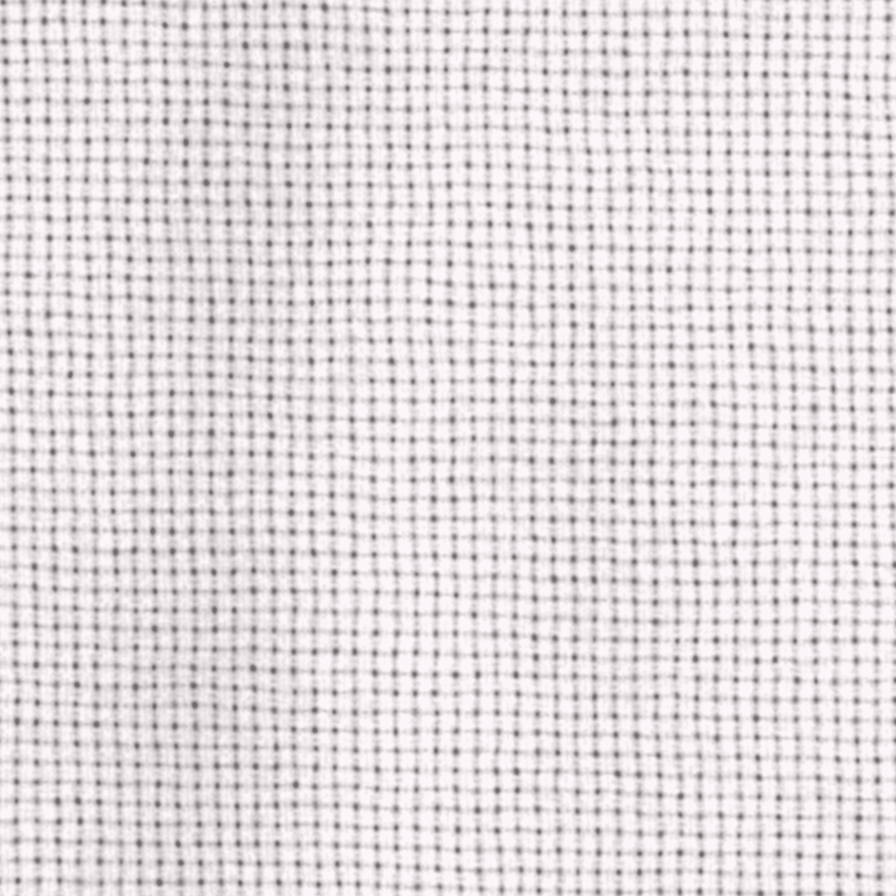
Give the GLSL for this texture, as a WebGL 2 fragment shader.

```glsl
#version 300 es
precision highp float;

#define REPEATS vec2(44.7, 46.0)
#define ANCHOR vec2(0.349, 0.469)
#define SKEW vec2(0.016, 0.020)
#define WOBBLE 0.22
#define HOLE_RADIUS 0.165
#define HOLE_DEPTH 0.31
#define GROOVE_DEPTH vec2(0.085, 0.105)
#define GRAIN 0.13
#define SHADOW vec3(0.55, 0.53, 0.53)
#define LIGHT vec3(0.96, 0.94, 0.95)

uniform vec2 u_resolution;
out vec4 fragColor;

float hash(vec2 p) {
    vec3 q = fract(p.xyx * vec3(0.1031, 0.1030, 0.0973));
    q += dot(q, q.yzx + 33.33);
    return fract((q.x + q.y) * q.z);
}

float noise(vec2 p) {
    vec2 i = floor(p);
    vec2 f = fract(p);
    f = f * f * (3.0 - 2.0 * f);
    float low = mix(hash(i), hash(i + vec2(1.0, 0.0)), f.x);
    float high = mix(hash(i + vec2(0.0, 1.0)), hash(i + 1.0), f.x);
    return mix(low, high, f.y);
}

float bell(float x, float width) {
    return exp(-x * x / (width * width));
}

// Weave coordinates: holes sit on the integers
vec2 weaveCoord(vec2 uv) {
    vec2 grid = (uv + SKEW * (uv.yx - ANCHOR.yx) - ANCHOR) * REPEATS;
    vec2 drift = vec2(noise(uv * 9.0 + 40.0), noise(uv * 9.0 + 70.0));
    vec2 jitter = vec2(noise(grid * 0.9 + 110.0), noise(grid * 0.9 + 150.0));
    return grid + WOBBLE * (drift - 0.5) + 0.6 * WOBBLE * (jitter - 0.5);
}

// Brightness of the bundled threads and the gaps between them
float weave(vec2 grid) {
    vec2 cell = floor(grid + 0.5);
    vec2 d = grid - cell;
    float variation = hash(cell + 200.0);

    // Grooves between bundles, broken up along their length
    float across = bell(d.y, 0.14) * mix(0.6, 1.3, noise(grid * vec2(3.0, 1.5) + 250.0));
    float down = bell(d.x, 0.15) * mix(0.6, 1.3, noise(grid * vec2(1.5, 3.0) + 290.0));
    float grooves = dot(GROOVE_DEPTH, vec2(across, down));

    // Dark corner holes of uneven depth
    float hole = bell(length(d * vec2(1.05, 0.95)), HOLE_RADIUS * mix(0.85, 1.15, variation));
    hole *= HOLE_DEPTH * mix(0.65, 1.25, hash(cell + 330.0));

    // Raised bundle and its fine strands
    vec2 c = abs(d) - 0.5;
    float bundle = 0.06 * bell(c.x, 0.26) * bell(c.y, 0.40);
    float strands = 0.022 * cos(18.85 * d.y) * bell(d.x, 0.22)
                  + 0.018 * cos(18.85 * d.x) * bell(c.x, 0.30);
    return bundle + strands - grooves - hole;
}

// Broad soft folds in the cloth
float folds(vec2 uv) {
    float leftFold = bell(uv.x - 0.19 - 0.10 * uv.y, 0.13);
    float rightFold = bell(uv.x - 0.66, 0.12) * bell(uv.y - 0.42, 0.35);
    float edgeFold = bell(uv.x, 0.10);
    float mottling = noise(uv * 4.0 + 370.0) - 0.5;
    return 0.025 - 0.050 * leftFold - 0.025 * rightFold - 0.020 * edgeFold
         + 0.035 * mottling;
}

void main() {
    vec2 uv = gl_FragCoord.xy / u_resolution;
    vec2 grid = weaveCoord(uv);

    // Fuzzy fibre grain
    float grain = 0.6 * noise(grid * 4.0 + 400.0) + 0.4 * noise(grid * 7.0 + 700.0) - 0.5;
    float brightness = 0.925 + weave(grid) + folds(uv) + GRAIN * grain;

    float t = (brightness - SHADOW.r) / (LIGHT.r - SHADOW.r);
    fragColor = vec4(mix(SHADOW, LIGHT, clamp(t, -0.25, 1.06)), 1.0);
}
```
